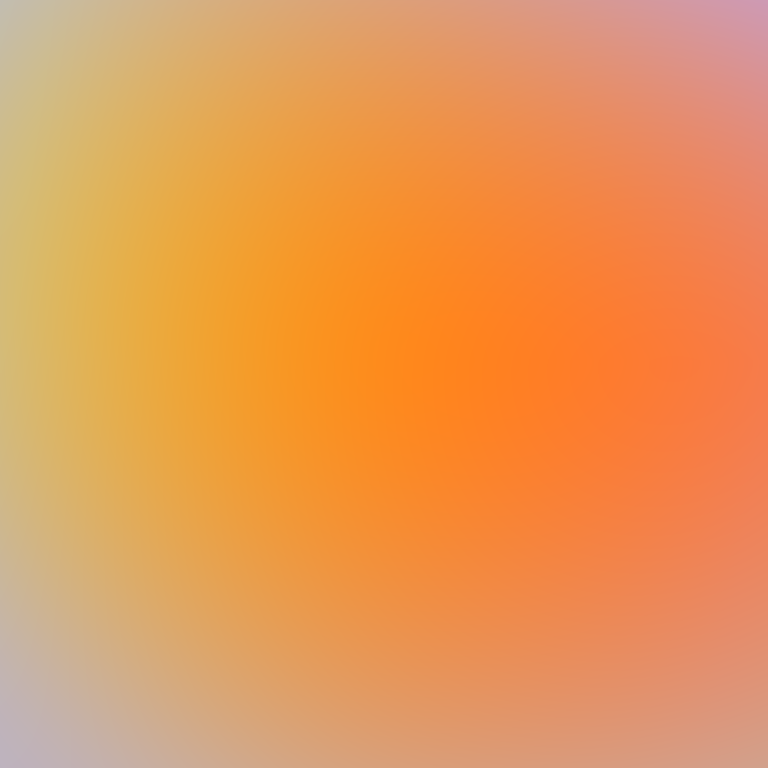
Reproduce this background procedurally as a WebGL 1 fragment shader.

```glsl
precision mediump float;
// A soft warm glow: a core that runs from yellow through orange to coral,
// fading outwards into a pale rim whose tint differs in each corner.
// The fade is an uneven, tilted bowl around the glow centre.

uniform vec2 u_resolution;

// Core colours, the control points of a curve from left to right
const vec3 CORE_YELLOW = vec3(0.96, 0.745, 0.07);
const vec3 CORE_ORANGE = vec3(1.02, 0.48, 0.055);
const vec3 CORE_CORAL  = vec3(1.0, 0.455, 0.22);
const float CORE_SLANT = 0.15;

// Rim colours, one for each corner
const vec3 RIM_TOP_LEFT     = vec3(0.72, 0.74, 0.82);
const vec3 RIM_TOP_RIGHT    = vec3(0.77, 0.63, 0.80);
const vec3 RIM_BOTTOM_LEFT  = vec3(0.735, 0.70, 0.77);
const vec3 RIM_BOTTOM_RIGHT = vec3(0.76, 0.69, 0.66);

// Shape of the fade
const vec2 GLOW_CENTER = vec2(0.6, 0.53);
const float FADE_LEFT   = 1.55;
const float FADE_RIGHT  = 0.95;
const float FADE_UP     = 2.0;
const float FADE_DOWN   = 1.77;
const float FADE_POWER  = 1.7;
const float FADE_TILT   = 0.9;
const float LIMIT_POWER = 8.0;

// Quadratic curve through the three core colours
vec3 coreColor(vec2 uv) {
  float t = clamp(uv.x - CORE_SLANT * (uv.y - 0.5), 0.0, 1.0);
  return mix(mix(CORE_YELLOW, CORE_ORANGE, t),
             mix(CORE_ORANGE, CORE_CORAL, t), t);
}

vec3 rimColor(vec2 uv) {
  vec3 bottom = mix(RIM_BOTTOM_LEFT, RIM_BOTTOM_RIGHT, uv.x);
  vec3 top = mix(RIM_TOP_LEFT, RIM_TOP_RIGHT, uv.x);
  return mix(bottom, top, uv.y);
}

// 0 in the core, rising smoothly towards 1 at the rim
float rimAmount(vec2 uv) {
  vec2 p = uv - GLOW_CENTER;
  float across = p.x * p.x * (p.x < 0.0 ? FADE_LEFT : FADE_RIGHT);
  float along = pow(abs(p.y) + 0.0001, FADE_POWER)
              * (p.y < 0.0 ? FADE_DOWN : FADE_UP);
  float tilt = FADE_TILT * p.x * max(p.y, 0.0);
  float fade = max(across + along + tilt, 0.0);
  return fade / pow(1.0 + pow(fade + 0.0001, LIMIT_POWER), 1.0 / LIMIT_POWER);
}

void main() {
  vec2 uv = gl_FragCoord.xy / u_resolution;
  vec3 color = mix(coreColor(uv), rimColor(uv), rimAmount(uv));
  gl_FragColor = vec4(clamp(color, 0.0, 1.0), 1.0);
}
```
